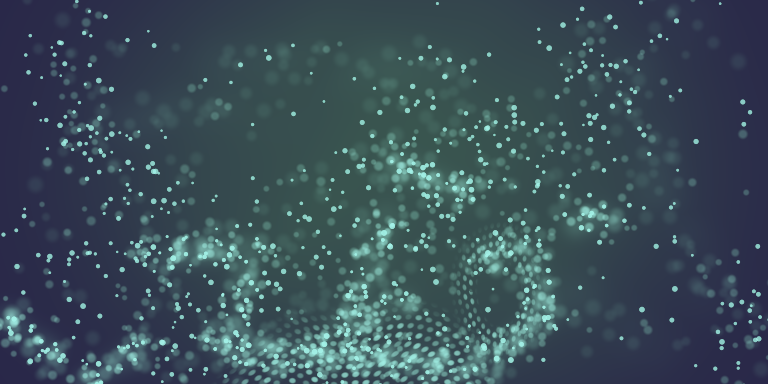
Write a Shadertoy shader that draws this background.

```glsl
// Mint particles drifting in deep indigo water with a green central haze.
// Strands (line segments) set the density; rotated jittered grids scatter
// bokeh, beads and sparks along them, and polar grids add dotted swirls.

const vec3 INDIGO = vec3(0.160, 0.152, 0.285);
const vec3 HAZE = vec3(0.222, 0.326, 0.310);
const vec3 MOSS = vec3(0.46, 0.74, 0.64);
const vec3 MINT = vec3(0.64, 0.95, 0.91);
const vec2 HAZE_CENTRE = vec2(1.04, 0.56);
const vec2 HAZE_SIZE = vec2(0.76, 0.64);
const vec3 STRAND_WIDTHS = vec3(0.050, 0.100, 0.070);
const float GLOW = 0.30;
const int LAYERS = 6;
const float TAU = 6.28319;

// Each strand runs from xy to zw, with the canvas height as unit.
const vec4 BRIGHT[12] = vec4[12](
    vec4(0.42, 0.33, 0.64, 0.36), vec4(0.65, 0.34, 0.61, 0.14),
    vec4(1.03, 0.57, 1.20, 0.50), vec4(1.01, 0.43, 0.93, 0.22),
    vec4(1.28, 0.34, 1.36, 0.36), vec4(1.38, 0.35, 1.42, 0.18),
    vec4(1.42, 0.18, 1.24, 0.04), vec4(1.50, 0.41, 1.58, 0.44),
    vec4(0.02, 0.17, 0.14, 0.08), vec4(0.22, 0.01, 0.36, 0.08),
    vec4(0.88, 0.15, 1.05, 0.22), vec4(0.58, 0.10, 1.15, 0.05));
const vec4 SPARSE[12] = vec4[12](
    vec4(0.19, 0.88, 0.22, 0.66), vec4(0.22, 0.60, 0.42, 0.50),
    vec4(0.36, 0.50, 0.46, 0.10), vec4(0.06, 0.32, 0.40, 0.27),
    vec4(0.42, 0.08, 0.62, 0.10), vec4(0.80, 0.48, 1.10, 0.58),
    vec4(1.05, 0.66, 1.42, 0.64), vec4(1.20, 0.46, 1.56, 0.62),
    vec4(1.54, 0.88, 1.60, 0.70), vec4(1.95, 0.02, 1.96, 0.20),
    vec4(1.10, 0.40, 1.25, 0.24), vec4(0.76, 0.34, 0.90, 0.12));
const vec4 HAZY[6] = vec4[6](
    vec4(0.58, 0.82, 1.15, 0.84), vec4(1.66, 0.82, 1.72, 0.50),
    vec4(1.78, 0.36, 1.84, 0.26), vec4(1.72, 0.98, 1.80, 0.94),
    vec4(0.28, 0.68, 0.70, 0.74), vec4(1.50, 0.22, 1.70, 0.10));

vec4 hash4(vec3 p) {
    vec4 q = fract(p.xyzx * vec4(0.1031, 0.1030, 0.0973, 0.1099));
    q += dot(q, q.wzxy + 33.33);
    return fract((q.xxyz + q.yzzw) * q.zywx);
}

float segmentDistance(vec2 p, vec4 s) {
    vec2 a = p - s.xy, b = s.zw - s.xy;
    return length(a - b * clamp(dot(a, b) / dot(b, b), 0.0, 1.0));
}

// Density of the bright, sparse and hazy strands.
vec3 density(vec2 p) {
    vec3 near = vec3(9.0);
    for (int i = 0; i < 12; i++) {
        near.x = min(near.x, segmentDistance(p, BRIGHT[i]));
        near.y = min(near.y, segmentDistance(p, SPARSE[i]));
        if (i < 6) near.z = min(near.z, segmentDistance(p, HAZY[i]));
    }
    near /= STRAND_WIDTHS;
    return exp(-near * near);
}

// One jittered disc per cell; odds are for bright, sparse, hazy and open water.
float scatter(vec2 p, float cell, float radius, float blur, vec4 odds, float seed) {
    float c = cos(seed * 1.7), s = sin(seed * 1.7);
    mat2 turn = mat2(c, s, -s, c);
    vec2 grid = turn * p / cell + seed * 7.31, id = floor(grid);
    vec4 h = hash4(vec3(id + 100.0, seed));
    float r = radius * mix(0.65, 1.25, h.z);
    vec2 centre = id + mix(vec2(r / cell), vec2(1.0 - r / cell), h.xy);
    vec3 strands = density((centre - seed * 7.31) * cell * turn);
    float present = step(h.w, dot(odds, vec4(strands, 1.0)));
    float edge = max(r * blur, 1.2 / iResolution.y);
    float disc = 1.0 - smoothstep(r - edge, r, length(grid - centre) * cell);
    return disc * present * mix(1.0 - 0.85 * blur, 1.0, strands.x);
}

// Concentric wavy rings of dots of uneven brightness between two radii.
float dottedRings(vec2 q, float spacing, float inner, float outer, float wave) {
    q += wave * sin(q.yx * 19.0 + vec2(0.0, 2.0));
    float radius = length(q), row = floor(radius / spacing);
    float along = atan(q.y, q.x) / TAU * floor(TAU * (row + 0.5)) + row * 0.37;
    float dots = 1.0 - smoothstep(0.16, 0.42, length(fract(vec2(radius / spacing, along)) - 0.5));
    return dots * mix(0.25, 1.0, hash4(vec3(row, floor(along) + 200.0, 3.0)).x)
        * smoothstep(inner - 0.02, inner + 0.02, radius)
        * (1.0 - smoothstep(outer - 0.10, outer, radius));
}

// Cloudy modulation from layered sines.
float clouds(vec2 p) {
    float a = sin(p.x * 9.0 + 2.0 * sin(p.y * 7.0));
    return 0.5 + 0.25 * (a + sin(p.y * 13.0 - p.x * 6.0 + 1.5 * sin(p.x * 11.0)));
}

void mainImage(out vec4 fragColor, in vec2 fragCoord) {
    vec2 p = fragCoord / iResolution.xy * vec2(2.0, 1.0);

    // Backdrop haze and the glow around strands
    float reach = length((p - HAZE_CENTRE) / HAZE_SIZE);
    vec3 colour = mix(INDIGO, HAZE, exp(-reach * reach * reach) * mix(0.94, 1.04, clouds(p)));
    vec3 strands = density(p);
    float light = GLOW * strands.x * strands.x * mix(0.3, 1.0, clouds(p * 2.0));
    light += 0.07 * strands.z * clouds(p * 1.5 + 3.0);

    // Scattered discs, from blurred bokeh to sharp sparks
    for (int i = 0; i < LAYERS; i++) {
        float seed = float(i) + 1.0;
        light += 0.34 * scatter(p, 0.068, 0.024, 0.75, vec4(0.65, 0.14, 0.28, 0.004), seed);
        light += 0.80 * scatter(p, 0.050, 0.013, 0.60, vec4(0.46, 0.12, 0.05, 0.003), seed + 10.0);
        light += 2.60 * scatter(p, 0.046, 0.007, 0.35, vec4(0.26, 0.19, 0.03, 0.010), seed + 20.0);
    }

    // Dotted fan along the bottom and the loop at its right
    vec2 fan = (p - vec2(0.95, -0.10)) / vec2(1.25, 1.0);
    light += 1.70 * dottedRings(fan, 0.022, 0.06, 0.33, 0.018);
    vec2 ring = (p - vec2(1.30, 0.24)) / vec2(0.68, 1.0);
    light += 1.30 * dottedRings(ring, 0.024, 0.10, 0.20, 0.006);

    float cover = 1.0 - exp(-light);
    fragColor = vec4(mix(colour, mix(MOSS, MINT, cover), cover), 1.0);
}
```
